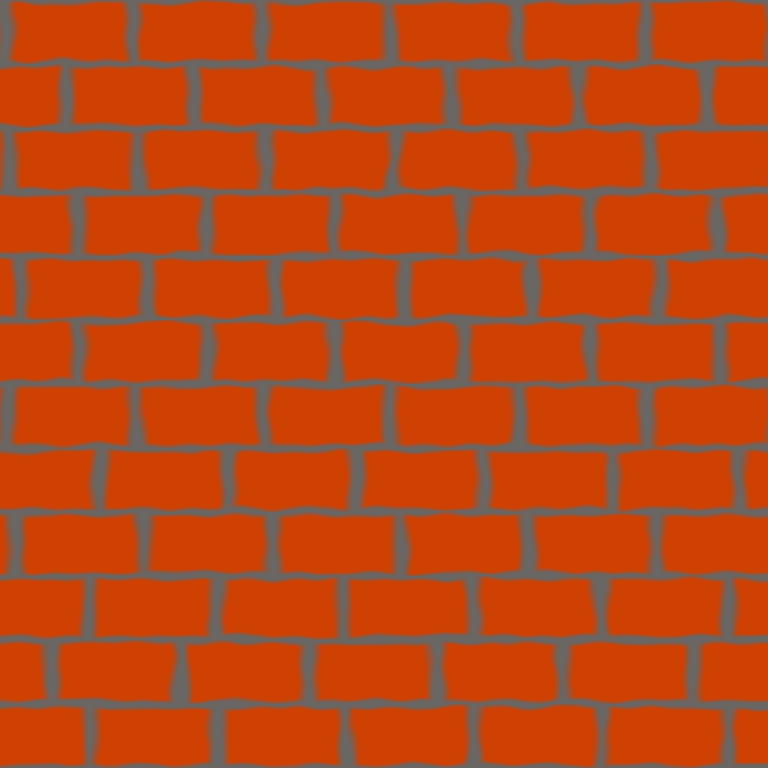
A Shadertoy shader for this pattern:

```glsl
// Running-bond brick wall with soft, slightly uneven mortar joints.

const vec2 BRICK_COUNT = vec2(6.0, 12.0);
const vec3 BRICK_COLOR = vec3(0.81, 0.25, 0.01);
const vec3 MORTAR_COLOR = vec3(0.41, 0.40, 0.39);

// Joint profile and wobble, as fractions of one brick cell
const float JOINT_CORE = 0.020;
const float JOINT_RIM = 0.090;
const vec2 EDGE_WOBBLE = vec2(0.055, 0.085);
const float WOBBLE_FREQUENCY = 22.0;

// Sideways shift of each course, bottom to top, in brick lengths
const float COURSE_SHIFT[12] = float[12](
    0.70, 0.41, 0.69, 0.13, 0.78, 0.06,
    0.62, 0.16, 0.61, 0.08, 0.52, 0.04);

// Random unit vector for a lattice point
vec2 latticeGradient(vec2 cell) {
    vec3 h = fract(cell.xyx * vec3(0.1031, 0.1030, 0.0973));
    h += dot(h, h.yzx + 33.33);
    float angle = 6.2832 * fract((h.x + h.y) * h.z);
    return vec2(cos(angle), sin(angle));
}

float gradientNoise(vec2 p) {
    vec2 cell = floor(p);
    vec2 f = fract(p);
    vec2 fade = f * f * f * (f * (f * 6.0 - 15.0) + 10.0);
    vec2 e = vec2(0.0, 1.0);
    float a = dot(latticeGradient(cell), f);
    float b = dot(latticeGradient(cell + e.yx), f - e.yx);
    float c = dot(latticeGradient(cell + e.xy), f - e.xy);
    float d = dot(latticeGradient(cell + e.yy), f - e.yy);
    return mix(mix(a, b, fade.x), mix(c, d, fade.x), fade.y);
}

// Wall position in brick cells, with each course shifted
vec2 brickSpace(vec2 uv) {
    vec2 p = uv * BRICK_COUNT;
    int course = int(mod(floor(p.y), BRICK_COUNT.y));
    p.x -= COURSE_SHIFT[course];
    return p;
}

// Distance to the nearest vertical and horizontal joint;
// opposite faces of a joint wobble independently
vec2 jointDistance(vec2 local, vec2 uv, float frequency, vec2 wobble) {
    vec2 side = step(0.5, local);
    vec2 p = uv * frequency;
    vec2 noise = vec2(gradientNoise(p + 37.0 * side.x + 5.3),
                      gradientNoise(p + 53.0 * side.y + 91.7));
    return min(local, 1.0 - local) + wobble * noise;
}

// 0 in the mortar, 1 on the brick face
float brickMask(vec2 dist, float core, float rim) {
    vec2 ramp = clamp((dist - core) / (rim - core), 0.0, 1.0);
    return ramp.x * ramp.y;
}

void mainImage(out vec4 fragColor, in vec2 fragCoord) {
    vec2 uv = fragCoord / iResolution.y;
    vec2 local = fract(brickSpace(uv));
    vec2 dist = jointDistance(local, uv, WOBBLE_FREQUENCY, EDGE_WOBBLE);
    float brick = brickMask(dist, JOINT_CORE, JOINT_RIM);
    fragColor = vec4(mix(MORTAR_COLOR, BRICK_COLOR, brick), 1.0);
}
```
